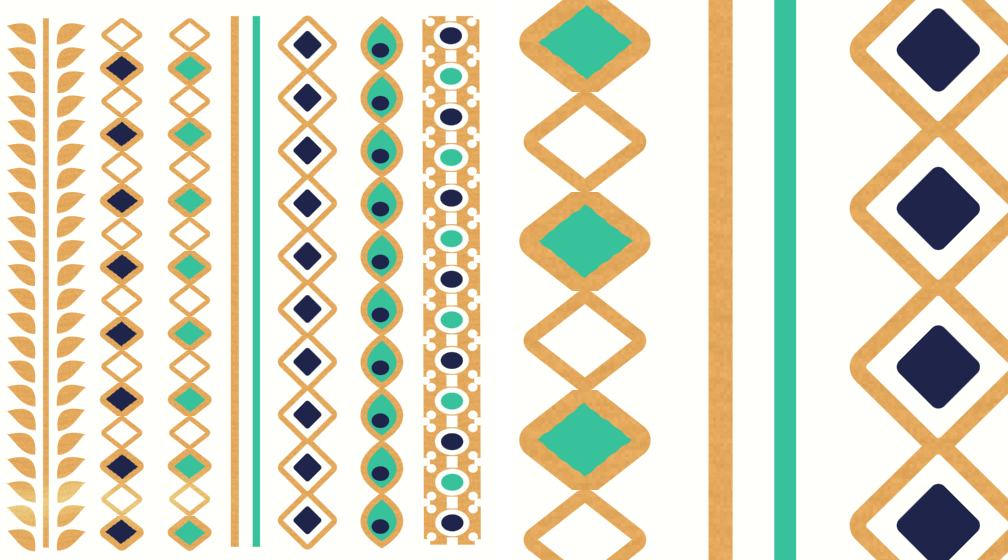
Left, the full canvas; right, a detail of the centre.
Write a WebGL 1 fragment shader that draws this pattern.

```glsl
precision highp float;
// Eight vertical ornament bands in gold foil, teal and navy on white: leaves,
// diamond chains, stripes, feather eyes and a pierced strip. Each band repeats
// one distance-function motif; layered sines and a hash add foil wear.
uniform vec2 u_resolution;

const vec2 SHEET = vec2(6.80, 7.68);   // canvas size in design units
const vec3 PAPER = vec3(1.0, 1.0, 0.99);
const vec3 GOLD = vec3(0.89, 0.66, 0.36);
const vec3 SHINE = vec3(0.93, 0.82, 0.52);
const vec3 TEAL = vec3(0.22, 0.76, 0.61);
const vec3 NAVY = vec3(0.12, 0.14, 0.29);

float hash(vec2 p) {
  return fract(sin(dot(p, vec2(12.99, 78.23))) * 4375.85);
}

float box(vec2 p, vec2 size) {
  vec2 d = abs(p) - size;
  return length(max(d, 0.0)) + min(max(d.x, d.y), 0.0);
}

float ellipse(vec2 p, vec2 r) {
  float k = length(p / r);
  return k * (k - 1.0) / max(length(p / (r * r)), 0.001);
}

float rhombus(vec2 p, vec2 b) {
  p = abs(p);
  vec2 k = (b - 2.0 * p) * b;
  float h = clamp((k.x - k.y) / dot(b, b), -1.0, 1.0);
  float d = length(p - 0.5 * b * vec2(1.0 - h, 1.0 + h));
  return d * sign(p.x * b.y + p.y * b.x - b.x * b.y);
}

// Pointed lobe along x; skew moves its widest part toward +x.
float lobe(vec2 p, vec2 size, float skew) {
  float t = clamp(p.x / size.x, -1.5, 1.5);
  float edge = size.y * (1.0 - t * t) * (1.0 + skew * t);
  float slope = size.y / size.x * (skew - 2.0 * t - 3.0 * skew * t * t);
  return (abs(p.y) - edge) / sqrt(1.0 + slope * slope);
}

// Local offset from the nearest of count rows (xy), and the row index (z).
vec3 row(vec2 p, vec2 first, float pitch, float count) {
  float i = clamp(floor((p.y - first.y) / pitch + 0.5), 0.0, count - 1.0);
  return vec3(p - first - vec2(0.0, i * pitch), i);
}

vec3 paint(vec3 base, vec3 ink, float d, float px) {
  return mix(base, ink, clamp(0.5 - d / px, 0.0, 1.0));
}

// Brushed gold with fine grain and a bright worn zone near the foot.
vec3 foil(vec2 p) {
  float brush = sin(p.y * 61.0 + 2.0 * sin(p.x * 7.0)) * sin(p.y * 23.0 + p.x * 3.0);
  float grain = hash(floor(p * 60.0)) - 0.5;
  float glint = (p.y - 6.86 - 0.09 * sin(p.x * 4.0)) / 0.24;
  float worn = exp(-glint * glint) * (1.0 - smoothstep(2.4, 3.5, p.x));
  return mix(GOLD, SHINE, 0.8 * worn) + 0.015 * brush + 0.04 * grain;
}

vec3 leaves(vec3 col, vec2 p, vec3 gold, float px) {
  vec3 r = row(vec2(abs(p.x - 0.635), p.y), vec2(0.325, 0.455), 0.3305, 22.0);
  float a = 0.62 + 0.1 * (hash(vec2(r.z, step(0.635, p.x))) - 0.5);
  vec2 q = vec2(-cos(a) * r.x + sin(a) * r.y, sin(a) * r.x + cos(a) * r.y);
  q.y += 0.03 - 1.1 * q.x * q.x;
  col = paint(col, gold, lobe(q, vec2(0.235, 0.108), 0.3), px);
  return paint(col, gold, box(p - vec2(0.63, 3.88), vec2(0.04, 3.63)), px);
}

// Alternates open and filled diamonds.
vec3 diamonds(vec3 col, vec2 p, float x, vec3 ink, vec3 gold, float px) {
  vec3 r = row(p, vec2(x, 0.48), 0.4547, 16.0);
  float filled = mod(r.z, 2.0);
  float d = rhombus(r.xy, vec2(0.22, 0.172));
  col = paint(col, gold, d - mix(0.06, 0.08, filled), px);
  vec2 slip = 0.018 * (vec2(hash(vec2(r.z, x)), hash(vec2(x, r.z))) - 0.5);
  float ragged = 0.004 * sin(p.x * 70.0) * sin(p.y * 53.0);
  d = rhombus(r.xy - slip * filled, vec2(0.215, 0.168)) + ragged * filled;
  return paint(col, mix(PAPER, ink, filled), d, px);
}

vec3 bigDiamonds(vec3 col, vec2 p, vec3 gold, float px) {
  vec3 r = row(p, vec2(4.215, 0.615), 0.7245, 10.0);
  float d = rhombus(r.xy, vec2(0.315, 0.31)) - 0.09;
  col = paint(col, gold, d, px);
  col = paint(col, PAPER, d + 0.075, px);
  return paint(col, NAVY, rhombus(r.xy, vec2(0.15)) - 0.04, px);
}

vec3 featherEyes(vec3 col, vec2 p, vec3 gold, float px) {
  vec3 r = row(p, vec2(5.235, 0.605), 0.7257, 10.0);
  col = paint(col, gold, lobe(r.yx, vec2(0.385, 0.292), 0.06), px);
  col = paint(col, TEAL, lobe(r.yx, vec2(0.285, 0.2), 0.12), px);
  return paint(col, NAVY, ellipse(r.xy - vec2(-0.02, 0.085), vec2(0.12, 0.1)), px);
}

vec3 piercedStrip(vec3 col, vec2 p, vec3 gold, float px) {
  p.x -= 0.003 * p.y;   // slight lean
  vec3 r = row(p, vec2(6.18, 0.49), 0.5567, 13.0);
  vec2 q = abs(r.xy);
  float holes = min(ellipse(q - vec2(0.285, 0.19), vec2(0.066, 0.06)),
                    ellipse(q, vec2(0.235, 0.185)));
  vec2 mid = q - vec2(0.0, 0.278);
  holes = min(holes, min(box(mid, vec2(0.075, 0.08)),
                         box(mid - vec2(0.39, 0.0), vec2(0.085, 0.055))));
  float strip = box(p - vec2(6.18, 3.845), vec2(0.39, 3.625));
  col = paint(col, gold, max(strip, -holes), px);
  vec3 ink = mix(NAVY, TEAL, mod(r.z, 2.0));
  return paint(col, ink, ellipse(r.xy, vec2(0.152, 0.116)), px);
}

void main() {
  vec2 p = gl_FragCoord.xy / u_resolution * SHEET;
  p.y = SHEET.y - p.y;
  float px = 1.3 * SHEET.y / u_resolution.y;
  vec3 gold = foil(p);
  vec3 col = leaves(PAPER, p, gold, px);
  col = diamonds(col, p, 1.67, NAVY, gold, px);
  col = diamonds(col, p, 2.60, TEAL, gold, px);
  col = paint(col, gold, box(p - vec2(3.22, 3.86), vec2(0.055, 3.64)), px);
  col = paint(col, TEAL, box(p - vec2(3.515, 3.86), vec2(0.05, 3.64)), px);
  col = bigDiamonds(col, p, gold, px);
  col = featherEyes(col, p, gold, px);
  col = piercedStrip(col, p, gold, px);
  gl_FragColor = vec4(col, 1.0);
}
```
